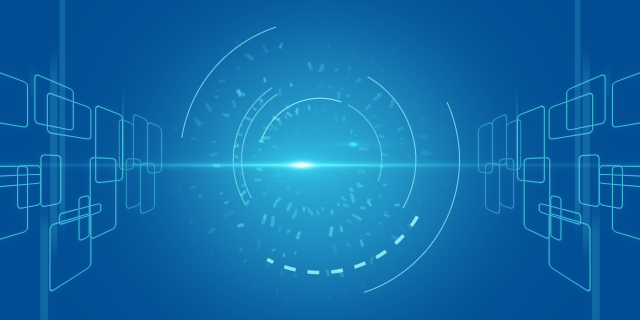
A WebGL 2 fragment shader for this background:

```glsl
#version 300 es
precision highp float;
// Blue tech backdrop: lens flare, arc rings, flying debris and mirrored perspective frames.

#define BASE vec3(0.005, 0.305, 0.58)
#define TEAL vec3(0.15, 0.62, 0.80)
#define CYAN vec3(0.36, 0.92, 0.96)
#define RING_CENTER vec2(1.0, 0.5)
#define FLARE vec2(0.943, 0.484)
#define SPARK vec2(1.104, 0.549)
#define VANISH vec2(0.78, 0.484)
#define LINE_WIDTH 0.0034
#define DEBRIS_GRID vec2(46.0, 15.0)
#define TAU 6.2831853

uniform vec2 u_resolution;
out vec4 fragColor;

// Wall frames: center, half size
const vec4 FRAMES[12] = vec4[12](
    vec4(0.216, 0.631, 0.068, 0.056), vec4(0.169, 0.674, 0.060, 0.070),
    vec4(-0.009, 0.365, 0.095, 0.115), vec4(0.091, 0.418, 0.036, 0.064),
    vec4(0.025, 0.435, 0.103, 0.016), vec4(0.159, 0.437, 0.031, 0.078),
    vec4(0.250, 0.333, 0.065, 0.015), vec4(0.263, 0.320, 0.016, 0.066),
    vec4(0.220, 0.221, 0.064, 0.094), vec4(0.341, 0.544, 0.042, 0.111),
    vec4(0.322, 0.388, 0.040, 0.118), vec4(0.004, 0.693, 0.082, 0.078));

// Vertical light bars: x, bottom, top, half width
const vec4 BARS[5] = vec4[5](
    vec4(0.195, 0.25, 1.10, 0.007), vec4(0.168, 0.17, 0.86, 0.009),
    vec4(0.138, -0.10, 0.38, 0.010), vec4(0.100, 0.66, 0.81, 0.005),
    vec4(0.385, 0.40, 0.745, 0.001));

float hash(vec2 p) {
    return fract(sin(dot(p, vec2(127.1, 311.7))) * 43758.5453);
}

// Antialiased coverage of a signed distance
float fill(float d) {
    return clamp(0.5 - d * u_resolution.y, 0.0, 1.0);
}

float boxDist(vec2 p, vec2 halfSize, float radius) {
    vec2 q = abs(p) - halfSize + radius;
    return length(max(q, 0.0)) + min(max(q.x, q.y), 0.0) - radius;
}

// Arc given by radius, middle angle and half span in degrees
float arc(vec2 p, float radius, float middle, float span, float width) {
    float r = length(p);
    float turn = mod(atan(p.y, p.x) - radians(middle) + 0.5 * TAU, TAU) - 0.5 * TAU;
    float ends = (abs(turn) - radians(span)) * r;
    return fill(max(abs(r - radius) - 0.5 * width, ends));
}

// Rounded outline leaning toward the vanishing point
float frameLine(vec2 p, vec4 f) {
    float lean = (VANISH.x - f.x) / max(VANISH.x - p.x, 0.05);
    vec2 q = vec2(p.x, VANISH.y + (p.y - VANISH.y) * lean) - f.xy;
    float d = boxDist(q, f.zw, min(0.012, 0.6 * min(f.z, f.w)));
    return fill(abs(d) - 0.5 * LINE_WIDTH) + 0.12 * exp(-abs(d) * 180.0);
}

float wallFrames(vec2 p) {
    float light = 0.0;
    for (int i = 0; i < 12; i++) light = max(light, 0.62 * frameLine(p, FRAMES[i]));
    for (int i = 0; i < 5; i++) {
        float k = float(i);
        float y = mix(0.55, 0.42, mod(k, 2.0)) + 0.03 * (hash(vec2(k, 4.0)) - 0.5);
        light = max(light, 0.36 * frameLine(p, vec4(0.395 + 0.022 * k, y, 0.022, 0.075)));
    }
    return light;
}

float lightBars(vec2 p) {
    float light = 0.0;
    for (int i = 0; i < 5; i++) {
        vec4 b = BARS[i];
        float ends = smoothstep(b.y, b.y + 0.12, p.y) * (1.0 - smoothstep(b.z - 0.12, b.z, p.y));
        light += ends * (1.0 - smoothstep(b.w, b.w + 0.004, abs(p.x - b.x)));
    }
    return 0.16 * light;
}

// Tilted shards scattered over a polar grid
float debris(vec2 p, float layer) {
    float r = length(p);
    vec2 grid = vec2(atan(p.y, p.x) / TAU + 0.5, r) * DEBRIS_GRID;
    vec2 cell = floor(grid) + layer * 71.0;
    float size = hash(cell + 3.1);
    vec2 offset = fract(grid) - 0.5 - 0.4 * (vec2(hash(cell), hash(cell + 7.7)) - 0.5);
    vec2 q = offset * vec2(TAU * r, 1.0) / DEBRIS_GRID;
    float tilt = 1.4 * (hash(cell + 5.3) - 0.5);
    q = mat2(cos(tilt), -sin(tilt), sin(tilt), cos(tilt)) * q;
    float d = boxDist(q, vec2(0.002, 0.004) + vec2(0.002, 0.012) * size * size, 0.001);
    float shard = 1.0 - smoothstep(-0.001, 0.004, d);
    float zone = smoothstep(0.08, 0.17, r) * (1.0 - smoothstep(0.25, 0.48, r));
    float side = p.x > 0.0 && p.y > 0.0 ? 0.5 : 1.0;
    return shard * zone * side * step(0.5, hash(cell + 9.2)) * (0.1 + 0.45 * hash(cell + 1.9));
}

void main() {
    vec2 p = gl_FragCoord.xy / u_resolution.y;
    float aspect = u_resolution.x / u_resolution.y;
    p.x += 1.0 - 0.5 * aspect;
    vec2 c = p - RING_CENTER;
    vec2 wall = vec2(1.0 - abs(c.x), p.y);

    // Soft central glow
    float glow = exp(-pow(length((c + vec2(0.0, 0.02)) * vec2(0.95, 1.05)) / 0.45, 2.5));
    vec3 color = mix(BASE, TEAL, glow);

    // Side walls and debris
    color = mix(color, CYAN, lightBars(wall));
    color = mix(color, CYAN, min(wallFrames(wall), 1.0));
    for (int i = 0; i < 2; i++) color = mix(color, CYAN, debris(p - vec2(0.97, 0.5), float(i)));

    // Thin arcs and the dashed lower arc
    float rings = arc(c, 0.193, 116.5, 46.5, LINE_WIDTH) + 0.6 * arc(c, 0.193, 21.5, 41.5, LINE_WIDTH);
    rings += 0.7 * (arc(c, 0.245, 166.0, 43.0, LINE_WIDTH) + arc(c, 0.271, 167.0, 43.5, LINE_WIDTH));
    rings += 0.8 * arc(c, 0.2995, 15.0, 45.0, LINE_WIDTH);
    rings += 0.8 * (arc(c, 0.4375, 139.6, 31.2, LINE_WIDTH) + arc(c, 0.436, -23.6, 48.0, LINE_WIDTH));
    float turn = degrees(atan(c.y, c.x)) + 93.4;
    float dash = fill((abs(mod(turn + 6.05, 12.1) - 6.05) - 3.0) * 0.0061);
    rings += arc(c, 0.3516, -74.0, 44.0, 0.011) * dash;
    color = mix(color, vec3(0.62, 0.97, 0.98), 0.85 * min(rings, 1.0));

    // Horizontal flare, its halo and the small spark
    vec2 f = abs(p - FLARE);
    vec2 s = p - SPARK;
    float streak = exp(-f.y / 0.005) * (0.2 + 0.8 * exp(-f.x * f.x / 0.14));
    float halo = 0.6 * exp(-length(f * vec2(1.0, 1.9)) * 9.0) + 0.3 * exp(-f.y / 0.025 - f.x / 0.25);
    float spark = exp(-dot(s * s, vec2(9000.0, 26000.0))) + 0.3 * exp(-abs(s.y) / 0.008 - abs(s.x) / 0.07);
    color = mix(color, vec3(0.24, 0.91, 0.99), min(0.8 * streak + halo + spark, 1.0));
    float core = exp(-dot(f * f, vec2(900.0, 9000.0))) + 0.5 * exp(-f.y / 0.003 - f.x / 0.15);
    color = mix(color, vec3(0.93, 1.0, 1.0), min(core, 1.0));
    fragColor = vec4(color, 1.0);
}
```
